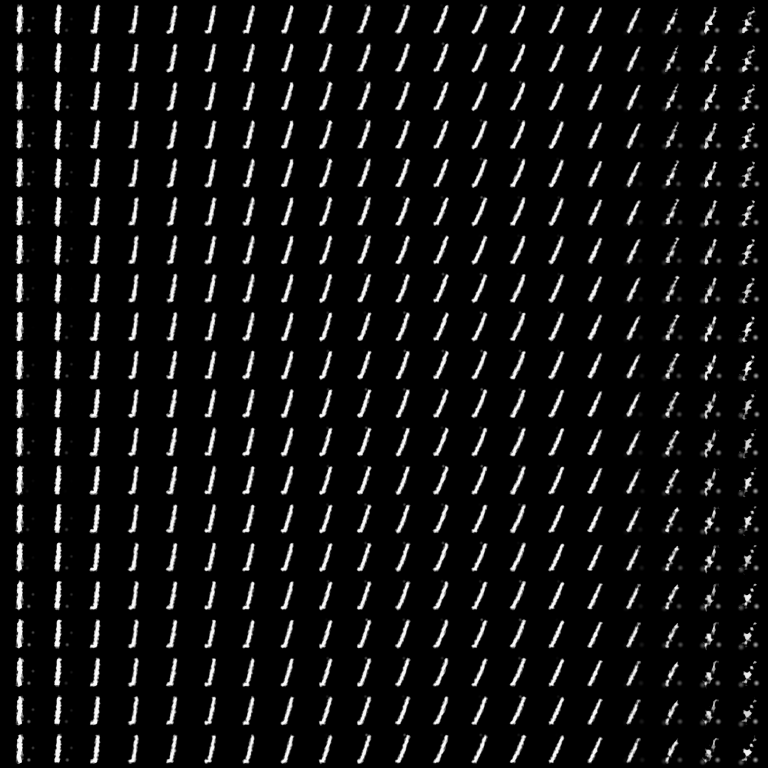
Write a three.js fragment shader that draws this pattern.

```glsl
// A 20 by 20 grid of small white brush strokes on black. Strokes lean further
// from left to right, grow a foot, then fray into fragments in the last columns.
// Each is a bent capsule distance, roughened by slowly drifting gradient noise.

varying vec2 vUv;

const float REPEATS = 20.0;
const float SOFTNESS = 0.034;

float hash(vec2 p) {
  return fract(sin(dot(p, vec2(127.1, 311.7))) * 4375.85);
}

vec2 gradient(vec2 p) {
  float angle = 6.2832 * hash(p);
  return vec2(cos(angle), sin(angle));
}

float gradientNoise(vec2 p) {
  vec2 i = floor(p);
  vec2 f = p - i;
  vec2 u = f * f * f * (f * (f * 6.0 - 15.0) + 10.0);
  vec2 e = vec2(1.0, 0.0);
  float low = mix(dot(gradient(i), f), dot(gradient(i + e.xy), f - e.xy), u.x);
  float high = mix(dot(gradient(i + e.yx), f - e.yx),
                   dot(gradient(i + e.xx), f - e.xx), u.x);
  return mix(low, high, u.y);
}

// Distance to a segment whose radius runs from ra at a to rb at b
float taperedSegment(vec2 p, vec2 a, vec2 b, float ra, float rb) {
  vec2 ab = b - a;
  float t = clamp(dot(p - a, ab) / dot(ab, ab), 0.0, 1.0);
  return length(p - a - ab * t) - mix(ra, rb, t);
}

float speck(vec2 p, vec2 centre, float radius) {
  return 1.0 - smoothstep(0.0, radius, length(p - centre));
}

// Distance to the whole stroke of one column, before roughening
float strokeDistance(vec2 p, float col, float fray) {
  float lean = min(col / 12.0, 1.0);
  float late = smoothstep(13.0, 16.0, col);
  float radius = mix(0.068, 0.05, smoothstep(0.0, 3.0, col));
  vec2 top = vec2(mix(0.03, 0.14, lean), mix(0.31, 0.26, late));
  vec2 bottom = vec2(mix(0.0, -0.13, lean), -0.31);
  vec2 knee = mix(bottom, top, 0.45) + vec2(0.018 * lean * (1.0 - late), 0.0);
  float tip = radius * mix(0.85, 0.5, late);
  float d = min(taperedSegment(p, bottom, knee, radius * 0.95, radius),
                taperedSegment(p, knee, top, radius, tip));

  // Foot pointing left
  float foot = smoothstep(1.0, 2.0, col) * (1.0 - late);
  vec2 toe = bottom - vec2(mix(0.085, 0.035, lean) * foot + 0.001, 0.015 * foot);
  d = min(d, taperedSegment(p, bottom, toe, radius, 0.045));

  // Swollen middle of the frayed strokes
  vec2 belly = vec2(-0.04, -0.06 - 0.04 * fray);
  return min(d, length(p - belly) - 0.11 * fray);
}

// Faint dust beside the first columns, above the middle, around the last
float dust(vec2 p, vec2 cell, float fray) {
  float chance = hash(cell + 3.7);
  float left = 1.0 - smoothstep(0.5, 2.0, cell.x);
  float middle = smoothstep(7.0, 9.0, cell.x) * (1.0 - smoothstep(12.0, 15.0, cell.x));
  float wander = 0.06 * (chance - 0.5);
  float dots = left * 0.6 * chance * speck(p, vec2(0.23 + wander, -0.29), 0.07);
  dots += left * 0.3 * chance * speck(p, vec2(0.36, wander), 0.06);
  dots += middle * 0.4 * chance * speck(p, vec2(0.02 + wander, 0.36), 0.06);
  dots += fray * 0.65 * speck(p, vec2(0.2 + wander, -0.29), 0.1);
  return dots + fray * 0.35 * speck(p, vec2(-0.2, -0.33 + wander), 0.11);
}

void main() {
  vec2 grid = vUv * REPEATS;
  vec2 p = fract(grid) - 0.5;
  vec2 cell = floor(vec2(grid.x, REPEATS - grid.y));
  float fray = smoothstep(15.0, 19.0, cell.x);

  // Columns differ strongly; rows drift gently
  vec2 drift = vec2(cell.x * 7.3, cell.y * 0.12);
  float ragged = mix(0.055, 0.03, smoothstep(0.0, 3.0, cell.x));
  float d = strokeDistance(p, cell.x, fray);
  d += ragged * gradientNoise(p * 13.0 + drift);
  d += fray * (0.15 * gradientNoise(p * 9.0 + drift + 41.0) + 0.02);

  float soft = SOFTNESS * (1.0 + 0.5 * fray);
  float ink = 1.0 - smoothstep(-soft, soft, d);
  float shade = 1.0 - 0.15 * fray * hash(cell);
  float value = max(ink * shade, dust(p, cell, fray));
  gl_FragColor = vec4(vec3(0.98 * clamp(value, 0.0, 1.0)), 1.0);
}
```
